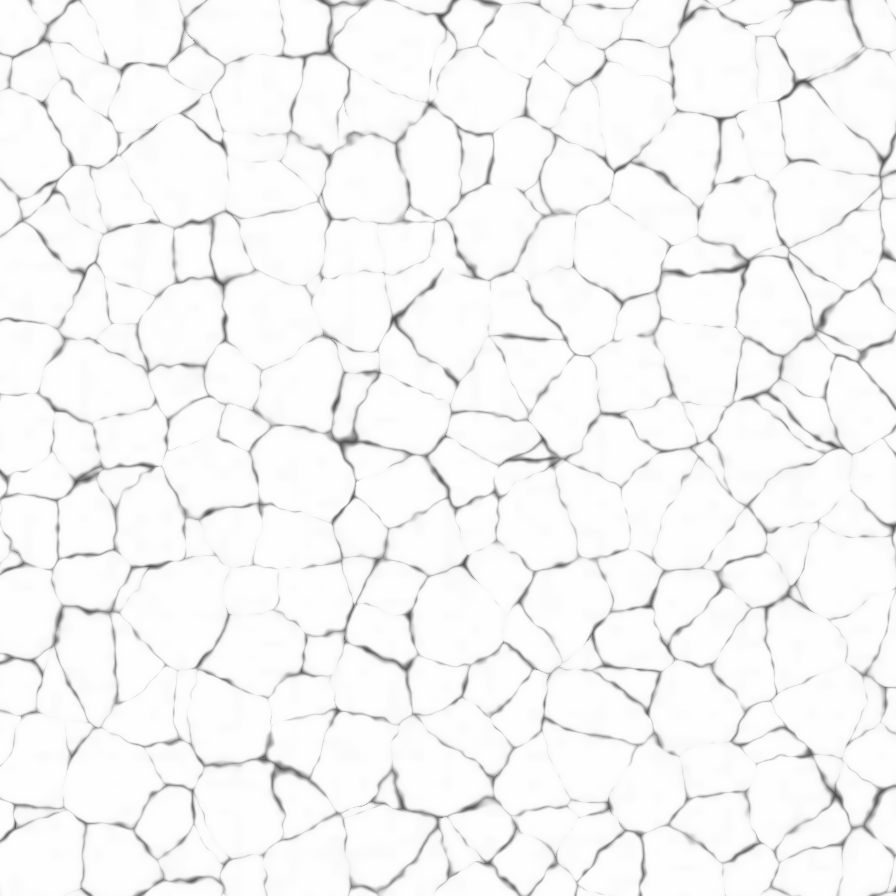
A three.js fragment shader for this texture map:

```glsl
// Pale packed grains with thin, broken grey cracks that darken at the junctions
varying vec2 vUv;

float hash(vec2 p) {
  return fract(sin(dot(p, vec2(127.1, 311.7))) * 43758.5453);
}

float noise(vec2 p) {
  vec2 i = floor(p), f = fract(p);
  f = f * f * (3.0 - 2.0 * f);
  return mix(mix(hash(i), hash(i + vec2(1.0, 0.0)), f.x),
             mix(hash(i + vec2(0.0, 1.0)), hash(i + 1.0), f.x), f.y);
}

vec2 noise2(vec2 p) {
  return vec2(noise(p), noise(p + 57.3)) - 0.5;
}

// Grain centre in xy, size weight in z
vec3 grain(vec2 id) {
  vec2 jitter = vec2(hash(id), hash(id + 31.7));
  return vec3(id + jitter, 0.85 * hash(id + 73.1));
}

// Weighted distance used to divide the plane into grains
float power(vec2 p, vec3 g) {
  vec2 d = p - g.xy;
  return dot(d, d) - g.z;
}

// Rounded distance to the grain border, shifted by the opening of each crack
float crackDistance(vec2 p) {
  vec2 cell = floor(p), ownId = cell;
  float ownPower = 1e3;
  for (int y = -2; y <= 2; y++) {
    for (int x = -2; x <= 2; x++) {
      vec2 id = cell + vec2(float(x), float(y));
      float d = power(p, grain(id));
      if (d < ownPower) {
        ownPower = d;
        ownId = id;
      }
    }
  }

  vec3 own = grain(ownId);
  float sum = 1e-6;
  for (int y = -2; y <= 2; y++) {
    for (int x = -2; x <= 2; x++) {
      vec2 id = cell + vec2(float(x), float(y));
      vec2 offset = id - ownId;
      if (dot(offset, offset) > 0.5) {
        vec3 other = grain(id);
        float border = (power(p, other) - ownPower) / (2.0 * max(distance(own.xy, other.xy), 0.05));
        float opening = mix(-0.045, 0.012, hash(id + ownId + 17.0));
        sum += exp(-32.0 * (border - opening));
      }
    }
  }
  return -log(sum) / 32.0;
}

void main() {
  vec2 p = vUv * 16.0 + 20.0;

  // Bend and roughen the borders
  vec2 q = p + 0.26 * noise2(p * 1.5) + 0.08 * noise2(p * 5.5 + 9.0);

  // Cracks break into short dark dashes along their length
  float patches = 0.5 * noise(p * 3.2 + 4.0) + 0.5 * noise(p * 7.0 + 11.0);
  float d = crackDistance(q) - 0.1 * (patches - 0.5);
  float crack = 1.0 - smoothstep(-0.058, 0.058, d);

  // Soft shade beside the cracks and faint stains on the grains
  float halo = 0.06 * exp(-18.0 * max(d, 0.0)) * (0.4 + noise(p * 1.7 + 40.0));
  float stain = 0.012 * smoothstep(0.5, 0.95, noise(p * 4.0 + 80.0));

  float shade = 0.997 - 0.69 * crack - halo * (1.0 - crack) - stain;
  gl_FragColor = vec4(vec3(clamp(shade, 0.0, 1.0)), 1.0);
}
```
